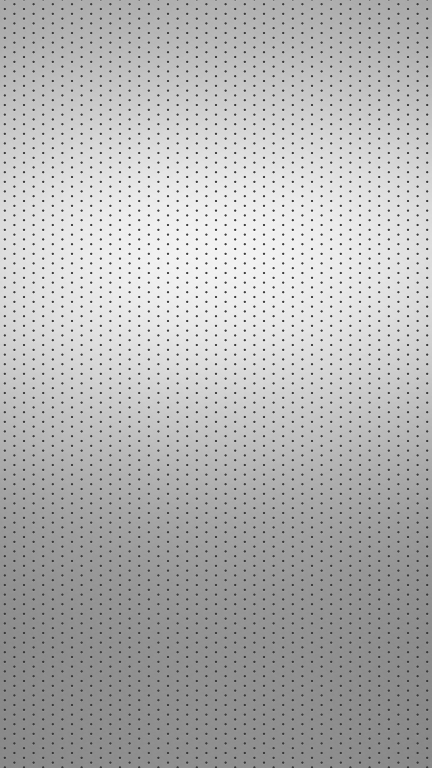
Write a WebGL 2 fragment shader that draws this pattern.

```glsl
#version 300 es
precision highp float;

uniform vec2 u_resolution;
out vec4 fragColor;

// Soft light band, brightest above the middle and dimmer at the sides
float metalShade(vec2 uv) {
    float side = 2.0 * uv.x - 1.0;
    float height = uv.y - 0.675;
    float spread = height > 0.0 ? 0.24 : 0.285;
    float glow = exp(-height * height / (spread * spread));
    float base = mix(0.56, 0.64, smoothstep(0.2, 0.9, uv.y));
    base -= 0.025 * side * side;
    return mix(base, 0.95, glow * (1.0 - 0.24 * side * side));
}

// Faint grain from layered sines
float grain(vec2 p) {
    float sum = 0.0;
    float weight = 0.5;
    for (int i = 0; i < 4; i++) {
        sum += weight * sin(p.x + 1.7 * sin(p.y)) * sin(p.y * 1.3 + p.x * 0.4);
        p = mat2(0.8, 0.6, -0.6, 0.8) * p * 1.6 + 2.3;
        weight *= 0.7;
    }
    return sum;
}

// Offset from the nearest hole; alternate columns shift by half a cell
vec2 holeOffset(vec2 p) {
    float odd = mod(floor(p.x), 2.0);
    p.y -= 0.06 + 0.5 * odd;
    return vec2(fract(p.x) - 0.5, fract(p.y + 0.5) - 0.5);
}

float disc(vec2 p, float radius, float blur) {
    return 1.0 - smoothstep(radius - blur, radius + blur, length(p));
}

void main() {
    vec2 uv = gl_FragCoord.xy / u_resolution;
    vec2 grid = gl_FragCoord.xy / u_resolution.x * 45.0;
    float pixel = 45.0 / u_resolution.x;

    float shade = metalShade(uv) + 0.008 * grain(grid * 6.0);

    // Punched holes with a thin lit lower rim
    vec2 hole = holeOffset(grid);
    float blur = 0.6 * pixel;
    shade += 0.03 * disc(hole + vec2(0.0, 0.1), 0.13, blur);
    shade = mix(shade, 0.2, 0.95 * disc(hole, 0.115, blur));

    fragColor = vec4(vec3(shade), 1.0);
}
```
